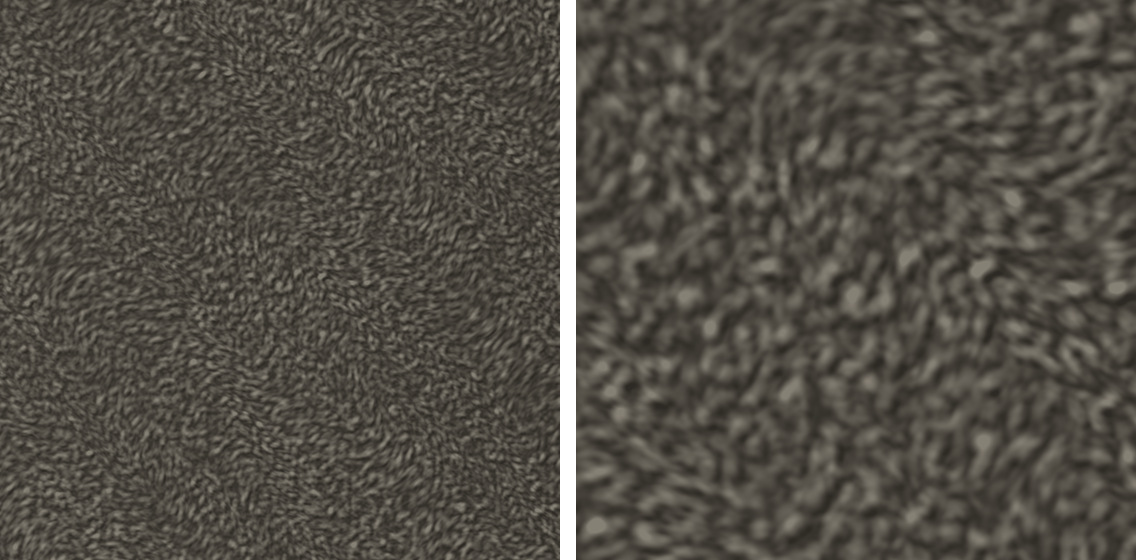
Left, the full canvas; right, a detail of the centre.
A three.js fragment shader for this texture:

```glsl
#define GRAINS 76.0
#define FINE_RATIO 1.83
#define FINE_AMOUNT 0.3
#define GRAIN_RADII vec2(1.1, 0.72)
#define LIGHT_DIR vec2(-0.6, 0.8)
#define RELIEF 0.28
#define MEAN_HEIGHT 0.56
#define CONTRAST 0.61
#define BASE_TONE 0.377
#define DARK_COLOR vec3(0.23, 0.215, 0.19)
#define LIGHT_COLOR vec3(0.45, 0.43, 0.39)

varying vec2 vUv;

vec2 hash2(vec2 cell) {
  vec2 s = vec2(dot(cell, vec2(127.1, 311.7)), dot(cell, vec2(269.5, 183.3)));
  return fract(sin(s) * 43758.55);
}

// Slow layered sines, about -1 to 1
float patches(vec2 p) {
  return 0.5 * sin(p.x * 9.0 + p.y * 5.0 + 2.0 * sin(p.y * 6.0))
       + 0.3 * sin(p.y * 17.0 - p.x * 12.0 + 1.5 * sin(p.x * 11.0))
       + 0.2 * sin(p.x * 31.0 + p.y * 23.0 + 1.0);
}

// Uneven stretch, so that grains swell and shrink across the surface
vec2 warp(vec2 p) {
  p += 0.012 * sin(p.yx * vec2(14.0, 17.0) + p * 11.0 + vec2(0.5, 2.1));
  return p + 0.004 * sin(p.yx * vec2(37.0, 43.0) + p * 23.0);
}

// Cellular sum of oval bumps: height plus slope shading, centred on zero
float grainTone(vec2 p) {
  vec2 base = floor(p);
  float height = 0.0;
  float slope = 0.0;
  for (int y = -1; y <= 1; y++) {
    for (int x = -1; x <= 1; x++) {
      vec2 cell = base + vec2(float(x), float(y));
      vec2 center = cell + 0.1 + 0.8 * hash2(cell);
      vec2 traits = hash2(cell + 57.3);
      float angle = 3.14159 * traits.x;
      float amplitude = 0.4 + traits.y;
      vec2 axis = vec2(cos(angle), sin(angle));
      vec2 across = vec2(-axis.y, axis.x);
      vec2 offset = p - center;
      vec2 local = vec2(dot(offset, axis), dot(offset, across)) / GRAIN_RADII;
      vec2 light = vec2(dot(LIGHT_DIR, axis), dot(LIGHT_DIR, across)) / GRAIN_RADII;
      float falloff = max(0.0, 1.0 - dot(local, local));
      height += amplitude * falloff * falloff * falloff;
      slope += amplitude * 6.0 * falloff * falloff * dot(local, light);
    }
  }
  return height - MEAN_HEIGHT + RELIEF * slope;
}

void main() {
  vec2 p = warp(vUv) * GRAINS;
  float patchTone = patches(vUv);

  // Coarse grains with finer ones between them
  float grain = grainTone(p);
  vec2 finePos = mat2(0.8, 0.6, -0.6, 0.8) * p * FINE_RATIO + 19.7;
  grain += FINE_AMOUNT * grainTone(finePos);

  // Soft clouds and a slight fade towards the right
  float tone = BASE_TONE + CONTRAST * (1.0 + 0.15 * patchTone) * grain;
  tone += 0.06 * patchTone + 0.1 * (0.5 - vUv.x);
  gl_FragColor = vec4(mix(DARK_COLOR, LIGHT_COLOR, clamp(tone, -0.25, 1.35)), 1.0);
}
```
